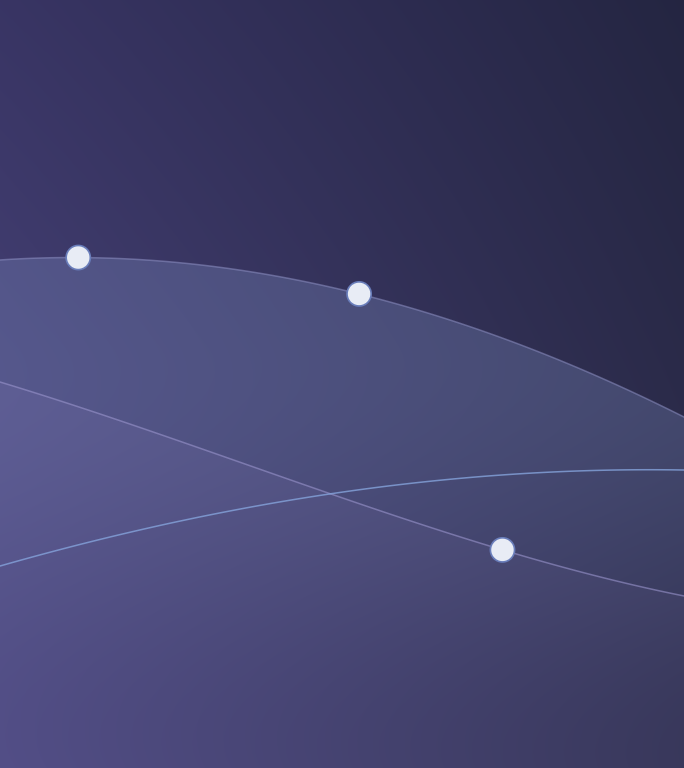
This background is drawn by a WebGL 1 fragment shader. Its source:

```glsl
precision highp float;

uniform vec2 u_resolution;

// Backdrop colours at the corners
const vec3 TOP_LEFT = vec3(0.22, 0.205, 0.39);
const vec3 TOP_RIGHT = vec3(0.14, 0.145, 0.255);
const vec3 BOTTOM_LEFT = vec3(0.30, 0.28, 0.50);
const vec3 BOTTOM_RIGHT = vec3(0.19, 0.185, 0.315);

// Cubic coefficients, constant term first; x and height run from 0 to 1
const vec4 HILL = vec4(0.6615, 0.060, -0.286, 0.0215);
const vec4 SLOPE = vec4(0.5026, -0.2697, -0.1183, 0.1094);
const vec4 RISE = vec4(0.2630, 0.2542, -0.1182, -0.011);

// Translucent fills
const vec3 HILL_TINT = vec3(0.55, 0.63, 0.85);
const vec3 SLOPE_TINT = vec3(0.65, 0.58, 0.85);
const float HILL_ALPHA_LOW = 0.05;
const float HILL_ALPHA_HIGH = 0.26;
const float SLOPE_ALPHA_LOW = 0.03;
const float SLOPE_ALPHA_HIGH = 0.10;
const float FADE_HEIGHT = 0.55;

// Strokes: colour and opacity
const vec4 HILL_STROKE = vec4(0.55, 0.56, 0.76, 0.55);
const vec4 SLOPE_STROKE = vec4(0.60, 0.58, 0.80, 0.60);
const vec4 RISE_STROKE = vec4(0.52, 0.64, 0.86, 0.80);
const float STROKE_WIDTH = 0.002;

// Markers: positions along x, the last one lies on the slope
const vec3 MARKER_X = vec3(0.1144, 0.525, 0.7346);
const vec3 MARKER_FILL = vec3(0.91, 0.925, 0.96);
const vec3 MARKER_RING = vec3(0.41, 0.49, 0.73);
const float MARKER_RADIUS = 0.0146;
const float RING_RADIUS = 0.0168;

float cubic(vec4 c, float x) {
  return c.x + x * (c.y + x * (c.z + x * c.w));
}

// Signed distance to a curve, negative below it
float curveDistance(vec4 c, vec2 uv, float aspect) {
  float slope = (c.y + uv.x * (2.0 * c.z + 3.0 * c.w * uv.x)) / aspect;
  return (uv.y - cubic(c, uv.x)) / sqrt(1.0 + slope * slope);
}

// Smooth coverage of the area where the distance is negative
float coverage(float dist, float pixel) {
  return clamp(0.5 - dist / pixel, 0.0, 1.0);
}

vec3 stroke(vec3 color, float dist, vec4 paint, float pixel) {
  float edge = abs(dist) - 0.5 * STROKE_WIDTH;
  return mix(color, paint.rgb, paint.a * coverage(edge, pixel));
}

void main() {
  vec2 uv = gl_FragCoord.xy / u_resolution;
  float aspect = u_resolution.x / u_resolution.y;
  float pixel = 1.0 / u_resolution.y;

  // Backdrop
  vec3 color = mix(mix(BOTTOM_LEFT, BOTTOM_RIGHT, uv.x),
                   mix(TOP_LEFT, TOP_RIGHT, uv.x), uv.y);

  // Fills fade towards the bottom
  float hill = curveDistance(HILL, uv, aspect);
  float slope = curveDistance(SLOPE, uv, aspect);
  float rise = curveDistance(RISE, uv, aspect);
  float fade = smoothstep(0.0, FADE_HEIGHT, uv.y);
  float hillAlpha = mix(HILL_ALPHA_LOW, HILL_ALPHA_HIGH, fade);
  float slopeAlpha = mix(SLOPE_ALPHA_LOW, SLOPE_ALPHA_HIGH, fade);
  color = mix(color, HILL_TINT, hillAlpha * coverage(hill, pixel));
  color = mix(color, SLOPE_TINT, slopeAlpha * coverage(slope, pixel));

  // Strokes
  color = stroke(color, hill, HILL_STROKE, pixel);
  color = stroke(color, slope, SLOPE_STROKE, pixel);
  color = stroke(color, rise, RISE_STROKE, pixel);

  // Markers
  for (int i = 0; i < 3; i++) {
    float x = MARKER_X[i];
    float y = i < 2 ? cubic(HILL, x) : cubic(SLOPE, x);
    float dist = length((uv - vec2(x, y)) * vec2(aspect, 1.0));
    color = mix(color, MARKER_RING, coverage(dist - RING_RADIUS, pixel));
    color = mix(color, MARKER_FILL, coverage(dist - MARKER_RADIUS, pixel));
  }

  gl_FragColor = vec4(color, 1.0);
}
```
